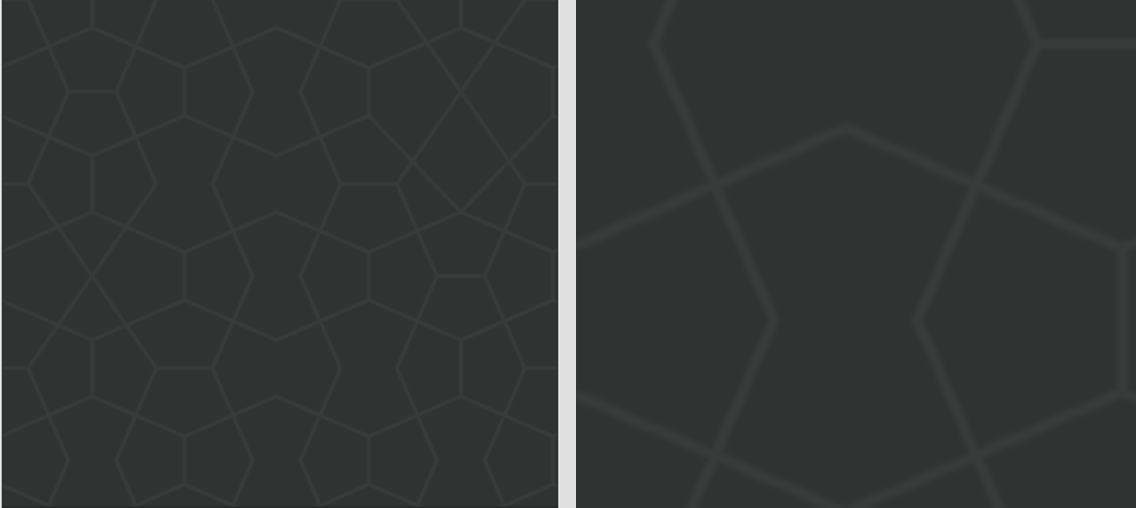
Left, the full canvas; right, a detail of the centre.
A WebGL 2 fragment shader for this pattern:

```glsl
#version 300 es
precision highp float;

uniform vec2 u_resolution;
out vec4 fragColor;

const float CELL = 0.1646;          // lattice spacing, in canvas widths
const float LINE_HALF = 0.019;      // half line width, in cells
const float LINE_SOFT = 0.015;
const vec3 GROUND = vec3(0.194, 0.201, 0.198);
const vec3 LINE = vec3(0.223, 0.230, 0.227);
const vec3 RIM = vec3(0.145, 0.148, 0.150);
const vec3 FOOT = vec3(0.150, 0.135, 0.160);
const vec3 PAPER = vec3(0.92, 0.93, 0.92);

// Open joints of each lattice row, one bit per column
const int OPEN_JOINTS[6] = int[6](12, 8, 12, 8, 24, 42);

float segmentDistance(vec2 p, vec2 a, vec2 b) {
  vec2 pa = p - a, ba = b - a;
  float t = clamp(dot(pa, ba) / max(dot(ba, ba), 1e-5), 0.0, 1.0);
  return length(pa - ba * t);
}

bool isNode(vec2 node, vec2 target) {
  return distance(node, target) < 0.5;
}

bool isOpen(vec2 node) {
  int row = int(clamp(node.y, 0.0, 5.0));
  int column = int(clamp(node.x, 0.0, 6.0));
  return ((OPEN_JOINTS[row] >> column) & 1) == 1;
}

// Joints alternate between horizontal and vertical
vec2 jointAxis(vec2 node) {
  return mod(node.x + node.y, 2.0) < 0.5 ? vec2(1.0, 0.0) : vec2(0.0, 1.0);
}

// One end of a joint: side -1 is left or top, +1 is right or bottom
vec2 jointEnd(vec2 node, float side) {
  float reach = mod(node.y, 2.0) < 0.5 ? 0.305 : 0.259;
  if (isNode(node, vec2(5.0, 1.0)) || isNode(node, vec2(1.0, 3.0))) reach = 0.0;
  if (isNode(node, vec2(5.0, 2.0))) side = 1.0;
  return node + jointAxis(node) * side * reach;
}

// A joint and the two arms leading to the row below it
float nodeDistance(vec2 p, vec2 node) {
  float d = 1e3;
  bool horizontal = jointAxis(node).x > 0.5;
  if (!isOpen(node)) {
    d = segmentDistance(p, jointEnd(node, -1.0), jointEnd(node, 1.0));
  }
  for (float side = -1.0; side <= 1.0; side += 2.0) {
    vec2 start = jointEnd(node, horizontal ? side : 1.0);
    vec2 end = jointEnd(node + vec2(side, 1.0), horizontal ? -side : -1.0);
    d = min(d, segmentDistance(p, start, end));
  }
  return d;
}

float latticeDistance(vec2 p) {
  vec2 base = floor(p);
  float d = 1e3;
  for (int j = -1; j <= 1; j++) {
    for (int i = -1; i <= 2; i++) {
      d = min(d, nodeDistance(p, base + vec2(i, j)));
    }
  }
  return d;
}

float below(float limit, float value, float blur) {
  return 1.0 - smoothstep(limit - blur, limit + blur, value);
}

void main() {
  vec2 uv = gl_FragCoord.xy / u_resolution.x;
  float height = u_resolution.y / u_resolution.x;
  float pixel = 1.0 / u_resolution.x;

  // Lattice rows count downward from the top edge
  vec2 p = vec2(uv.x, height - uv.y + 0.0008) / CELL;
  float blur = max(LINE_SOFT, 0.7 * pixel / CELL);
  vec3 color = mix(GROUND, LINE, below(LINE_HALF, latticeDistance(p), blur));

  // Dark rim and pale side margins
  float sideGap = min(uv.x, 1.0 - uv.x);
  color = mix(color, RIM, 0.7 * below(0.0055, sideGap, pixel));
  color = mix(color, FOOT, 0.8 * below(0.0025, uv.y, pixel));
  color = mix(color, PAPER, below(0.0030, sideGap, 0.6 * pixel));

  fragColor = vec4(color, 1.0);
}
```
